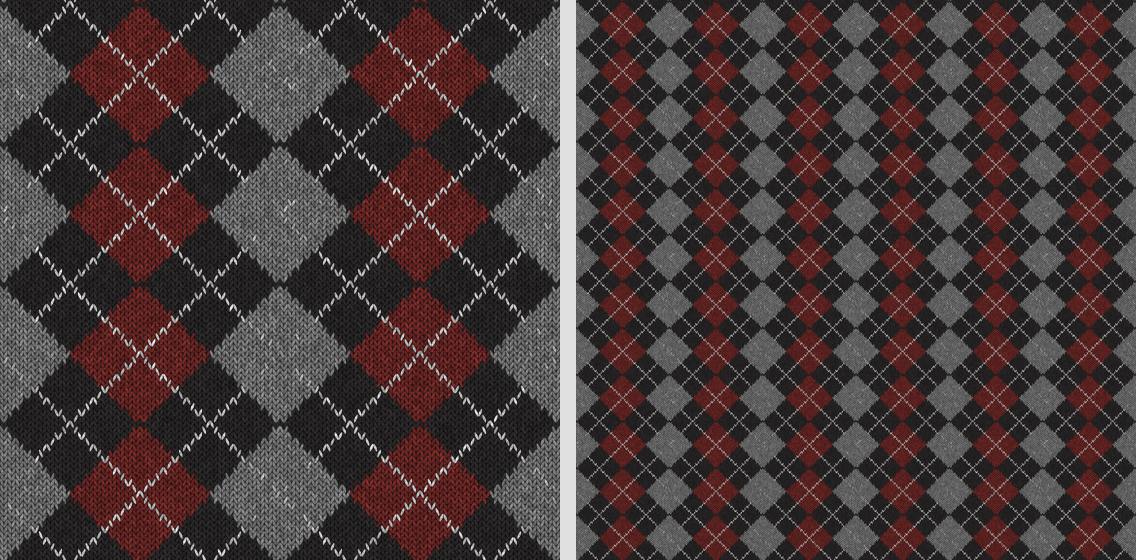
Left: one tile. Right: repeated 3 by 3.
Give the GLSL for this pattern, as a WebGL 2 fragment shader.

```glsl
#version 300 es
precision highp float;
// Knitted argyle: red and grey diamonds on charcoal, crossed by pale dashed diagonals.

uniform vec2 u_resolution;
out vec4 outColor;

// Layout, in whole numbers over the canvas so that the cloth tiles
const float DIAMONDS = 4.0;             // diamonds across and down
const vec2 LEGS = vec2(144.0, 96.0);    // half stitches across, rows down
const float ROW_SHIFT = 0.25;           // first row starts below the edge
const float CENTRE_ROW = 11.5;          // row of the first diamond centre
const float DIAMOND_SIZE = 0.502;       // half diagonal, in diamond cells
const float LINE_HALF_ROWS = 0.5;       // half height of a line, in rows

// Yarn
const vec3 CHARCOAL = vec3(0.139, 0.131, 0.131);
const vec3 RED = vec3(0.385, 0.134, 0.126);
const vec3 GREY = vec3(0.422, 0.420, 0.419);
const vec3 PALE = vec3(0.665, 0.660, 0.655);
const float LEG_SLOPE = 0.95;           // rise of a leg, in rows
const float GAP_SHADE = 0.34;           // light left between the legs
const float STITCH_VARIATION = 0.22;
const float FIBRE_VARIATION = 0.42;
const float FIBRE_GRID = 384.0;
const float HEATHER_GRID = 96.0;
const int SAMPLES = 3;                  // antialiasing samples per side

float hash(vec2 p) {
    vec3 q = fract(p.xyx * 0.1031);
    q += dot(q, q.yzx + 33.33);
    return fract((q.x + q.y) * q.z);
}

// Value noise that wraps after one canvas
float tileNoise(vec2 uv, float grid) {
    vec2 p = uv * grid;
    vec2 cell = floor(p);
    vec2 f = p - cell;
    f = f * f * (3.0 - 2.0 * f);
    vec2 a = mod(cell, grid);
    vec2 b = mod(cell + 1.0, grid);
    return mix(mix(hash(a), hash(vec2(b.x, a.y)), f.x),
               mix(hash(vec2(a.x, b.y)), hash(b), f.x), f.y);
}

float nearestInteger(float x) {
    return abs(x - floor(x + 0.5));
}

// Ground colour of the half stitch centred here, with its pale cover in alpha
vec4 argyle(vec2 centre, float random) {
    float rowsPerCell = LEGS.y / DIAMONDS;
    vec2 cell = centre * DIAMONDS - vec2(0.0, CENTRE_ROW / rowsPerCell);

    // Diamonds, alternating grey and red by column
    bool inside = nearestInteger(cell.x) + nearestInteger(cell.y) < DIAMOND_SIZE;
    bool isRed = mod(floor(cell.x + 0.5), 2.0) > 0.5;
    vec3 ground = inside ? (isRed ? RED : GREY) : CHARCOAL;

    // Diagonals, mostly hidden on the grey
    float offLine = min(nearestInteger(cell.y - cell.x), nearestInteger(cell.y + cell.x));
    float cover = step(offLine * rowsPerCell, LINE_HALF_ROWS);
    if (inside && !isRed) cover *= 0.65 * step(0.6, random);
    return vec4(ground, cover);
}

vec3 knit(vec2 uv) {
    // Shear mirrored half columns into the two legs of a V
    vec2 p = uv * LEGS + vec2(0.0, ROW_SHIFT);
    float column = floor(p.x);
    float u = p.x - column - 0.5;
    float side = mod(column, 2.0) < 0.5 ? -1.0 : 1.0;
    float sheared = p.y - side * u * LEG_SLOPE;
    float row = floor(sheared);
    float v = sheared - row - 0.5;

    vec2 id = mod(vec2(column, row), LEGS);
    float random = hash(id + 17.0);
    vec4 stitch = argyle((id + 0.5) / LEGS, random);

    // Rounded leaf profile with a soft dark gap; pale legs are slimmer
    float across = 4.0 * v * v;
    float along = 4.0 * u * u;
    float profile = across + along * along * 0.85;
    float body = 1.0 - smoothstep(0.3, 1.1, profile);
    float shade = mix(GAP_SHADE, 1.1, body);
    shade *= 1.0 + 0.12 * v;
    float pale = stitch.a * (1.0 - smoothstep(0.55, 0.95, profile));
    vec3 yarn = mix(stitch.rgb, PALE, pale);

    // Twisted strands, loose fibres and uneven dye
    float twist = sin(6.2832 * (2.0 * u * side + 1.4 * v + random));
    float fibre = tileNoise(uv, FIBRE_GRID) - 0.5;
    float heather = tileNoise(uv, HEATHER_GRID) - 0.5;
    shade *= 1.0 + 0.06 * twist + FIBRE_VARIATION * fibre + 0.12 * heather;
    shade *= 1.0 + STITCH_VARIATION * (hash(id + 71.0) - 0.5);
    return yarn * shade + 0.012;
}

void main() {
    vec3 total = vec3(0.0);
    for (int i = 0; i < SAMPLES; i++) {
        for (int j = 0; j < SAMPLES; j++) {
            vec2 offset = (vec2(i, j) + 0.5) / float(SAMPLES) - 0.5;
            total += knit((gl_FragCoord.xy + offset) / u_resolution);
        }
    }
    outColor = vec4(total / float(SAMPLES * SAMPLES), 1.0);
}
```
